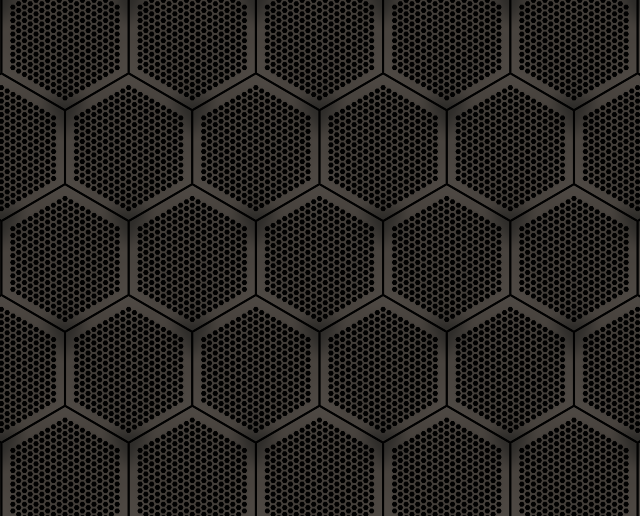
Write a Shadertoy shader that draws this pattern.

```glsl
// Dark metal hexagonal grille panels with honeycomb perforations and black seams.

#define CELLS_ACROSS 5.03
#define ROW_STRETCH 1.0057
#define SEAM_HALF 0.0088
#define HOLE_PITCH 0.0526
#define HOLE_RINGS 9.0
#define HOLE_SIZE 0.365
#define HOLE_DROP 0.008
#define BLACK vec3(0.004, 0.004, 0.004)
#define SHADOW vec3(0.165, 0.160, 0.150)
#define WALL vec3(0.258, 0.239, 0.219)
#define FRAME vec3(0.283, 0.262, 0.242)
#define LIGHT vec3(0.308, 0.286, 0.266)

const vec2 LATTICE = vec2(1.0, 1.7320508);

// Offset from the nearest centre of a unit lattice of pointy-top hexagons.
vec2 hexOffset(vec2 p) {
    vec2 a = p - LATTICE * round(p / LATTICE);
    vec2 shifted = p - 0.5 * LATTICE;
    vec2 b = shifted - LATTICE * round(shifted / LATTICE);
    return dot(a, a) < dot(b, b) ? a : b;
}

// Hexagonal radius: 0.5 on the border of a unit cell.
float hexRadius(vec2 p) {
    p = abs(p);
    return max(p.x, dot(p, 0.5 * LATTICE));
}

// Antialiased coverage of the region where the distance is negative.
float coverage(float dist, float pixel) {
    return 1.0 - smoothstep(-0.5 * pixel, 0.5 * pixel, dist);
}

// Coverage of the perforations, which fill a hexagon of whole rings.
float holeMask(vec2 p, float pixel) {
    vec2 q = p.yx / HOLE_PITCH;
    vec2 offset = hexOffset(q);
    vec2 centre = (q - offset).yx;
    float inside = step(hexRadius(centre), HOLE_RINGS * 0.8660254 + 0.1);
    float radius = mix(hexRadius(offset), length(offset), 0.3);
    return inside * coverage((radius - HOLE_SIZE) * HOLE_PITCH, pixel);
}

// Metal sheen: alternate corners of the panel fall into shadow.
vec3 metal(vec2 p, float radius) {
    float corner = (3.0 * p.x * p.x * p.y - p.y * p.y * p.y) / 0.19245;
    vec3 col = mix(WALL, FRAME, smoothstep(0.36, 0.45, radius));
    col = mix(col, LIGHT, 0.8 * smoothstep(0.0, 0.8, -corner));
    return mix(col, SHADOW, 0.9 * smoothstep(0.1, 0.95, corner));
}

void mainImage(out vec4 fragColor, in vec2 fragCoord) {
    float pixel = CELLS_ACROSS / iResolution.x;
    vec2 uv = (fragCoord - 0.5 * iResolution.xy) * pixel;
    uv.x += 0.004;
    uv.y /= ROW_STRETCH;

    vec2 p = hexOffset(uv);
    float radius = hexRadius(p);
    vec3 col = metal(p, radius);

    // Perforations, then the seams between panels
    col = mix(col, BLACK, holeMask(p + vec2(0.0, HOLE_DROP), pixel));
    col = mix(col, BLACK, coverage(0.5 - radius - SEAM_HALF, pixel));

    fragColor = vec4(col, 1.0);
}
```
